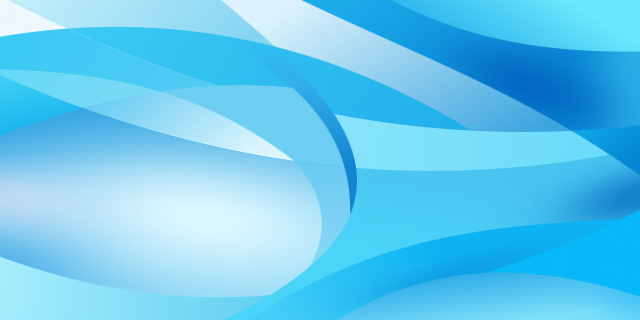
A WebGL 2 fragment shader for this background:

```glsl
#version 300 es
precision highp float;
uniform vec2 u_resolution;
out vec4 fragColor;

// Cubic through four values spaced evenly from a to b
float curve(float x, float a, float b, vec4 v) {
  float t = 3.0 * (x - a) / (b - a);
  float r = t - 1.0, s = t - 2.0, u = t - 3.0;
  return dot(v, vec4(-r * s * u / 6.0, t * s * u / 2.0, -t * r * u / 2.0, t * r * s / 6.0));
}

// Smooth coverage of the half plane d > 0
float cover(float d) {
  return clamp(0.5 + d / max(fwidth(d), 1e-5), 0.0, 1.0);
}

// Linear gradient between two points
vec3 ramp(vec2 p, vec2 a, vec2 b, vec3 from, vec3 to) {
  vec2 axis = b - a;
  return mix(from, to, clamp(dot(p - a, axis) / dot(axis, axis), 0.0, 1.0));
}

// Soft elliptical spot tilted by a vertical shear
float glow(vec2 p, vec2 center, vec2 radius, float shear) {
  vec2 q = p - center;
  q.y -= q.x * shear;
  q /= radius;
  return exp(-dot(q, q));
}

float hash(vec2 p) {
  vec3 q = fract(vec3(p.xyx) * 0.1031);
  q += dot(q, q.yzx + 33.33);
  return fract((q.x + q.y) * q.z);
}

vec3 upperBands(vec2 p, float arch, float sweep, float left) {
  const vec3 ICE = vec3(0.93, 0.97, 1.0);
  vec3 veil = ramp(p, vec2(0.06, 1.0), vec2(0.4, 0.88), vec3(0.74, 0.93, 0.98), vec3(0.52, 0.83, 0.95));
  vec3 sash = ramp(p, vec2(0.43, 0.95), vec2(0.84, 0.6), vec3(0.86, 0.95, 0.99), vec3(0.24, 0.65, 0.87));
  vec3 c = mix(sash, veil, left);
  c = mix(c, ICE, (1.0 - sweep) * (1.0 - arch) * left);
  vec3 band = ramp(p, vec2(0.0, 0.86), vec2(0.7, 0.6), vec3(0.25, 0.81, 0.96), vec3(0.13, 0.69, 0.92));
  c = mix(c, band, arch * sweep);
  vec3 under = ramp(p, vec2(0.0, 0.82), vec2(0.45, 0.65), vec3(0.23, 0.79, 0.96), vec3(0.36, 0.8, 0.95));
  vec3 ribbon = ramp(p, vec2(0.54, 0.56), vec2(0.92, 0.53), vec3(0.53, 0.89, 0.98), vec3(0.42, 0.86, 0.98));
  return mix(c, mix(ribbon, under, left), (1.0 - sweep) * max(arch, 1.0 - left));
}

// Large translucent lens on the left
vec3 lens(vec2 p, vec3 c, float dome, float inner, float low, float floorMask) {
  vec3 slice = ramp(p, vec2(0.16, 0.69), vec2(0.4, 0.53), vec3(0.42, 0.8, 0.95), vec3(0.86, 0.96, 0.99));
  vec3 thin = ramp(p, vec2(0.0, 0.78), vec2(0.2, 0.65), vec3(0.4, 0.85, 0.97), vec3(0.48, 0.85, 0.96));
  c = mix(c, vec3(0.43, 0.81, 0.95), dome);
  c = mix(c, mix(thin, slice, dome), inner);
  c = mix(c, ramp(p, vec2(0.0, 0.75), vec2(0.06, 0.6), vec3(0.24, 0.81, 0.96), vec3(0.1, 0.71, 0.93)), low);
  vec3 body = ramp(p, vec2(0.14, 0.64), vec2(0.29, 0.2), vec3(0.19, 0.64, 0.88), vec3(0.55, 0.84, 0.96));
  body = mix(body, vec3(0.25, 0.66, 0.89), 0.8 * glow(p, vec2(0.0, 0.18), vec2(0.17, 0.12), -0.4));
  body = mix(body, vec3(0.75, 0.84, 0.95), 0.9 * glow(p, vec2(0.0, 0.38), vec2(0.18, 0.1), -0.1));
  body = mix(body, vec3(0.87, 0.97, 1.0), glow(p, vec2(0.32, 0.32), vec2(0.24, 0.19), -0.25));
  vec3 rim = ramp(p, vec2(0.5, 0.5), vec2(0.49, 0.15), vec3(0.42, 0.79, 0.95), vec3(0.55, 0.85, 0.96));
  c = mix(c, mix(rim, body, inner), low * dome);
  vec3 pool = ramp(p, vec2(0.0, 0.08), vec2(0.4, 0.05), vec3(0.65, 0.93, 0.99), vec3(0.4, 0.82, 0.95));
  return mix(c, pool, floorMask);
}

// Right-hand body and the waves along its lower edge
vec3 lowerWaves(vec2 p, vec3 c, float low, float wave, float slope, float hill) {
  vec3 body = ramp(p, vec2(0.68, 0.47), vec2(0.6, 0.22), vec3(0.29, 0.77, 0.94), vec3(0.29, 0.83, 0.97));
  body = mix(body, vec3(0.07, 0.51, 0.8), glow(p, vec2(1.0, 0.39), vec2(0.12, 0.09), 0.5));
  c = mix(c, body, low);
  vec3 crest = ramp(p, vec2(0.42, 0.03), vec2(0.7, 0.2), vec3(0.27, 0.81, 0.97), vec3(0.05, 0.7, 0.95));
  crest = mix(crest, vec3(0.06, 0.59, 0.88), 0.7 * glow(p, vec2(0.71, 0.14), vec2(0.14, 0.05), 0.5));
  c = mix(c, crest, wave);
  c = mix(c, vec3(0.03, 0.72, 0.97), slope);
  vec3 mound = ramp(p, vec2(0.78, 0.15), vec2(0.82, 0.0), vec3(0.2, 0.69, 0.91), vec3(0.5, 0.88, 0.98));
  mound = mix(mound, vec3(0.2, 0.74, 0.95), 0.7 * glow(p, vec2(1.0, 0.07), vec2(0.08), -0.3));
  return mix(c, mound, hill);
}

vec3 deepCorner(vec2 p, float sweep, float cap) {
  vec3 deep = ramp(p, vec2(0.52, 0.97), vec2(0.8, 0.75), vec3(0.11, 0.67, 0.92), vec3(0.04, 0.54, 0.84));
  deep = mix(deep, vec3(0.16, 0.68, 0.9), smoothstep(0.88, 1.0, p.x));
  deep = mix(deep, vec3(0.01, 0.41, 0.76), glow(p, vec2(0.83, 0.73), vec2(0.11, 0.1), -0.6));
  vec3 wedge = ramp(p, vec2(0.9, 0.58), vec2(1.0, 0.52), vec3(0.05, 0.65, 0.91), vec3(0.02, 0.53, 0.83));
  vec3 sky = ramp(p, vec2(0.74, 0.86), vec2(0.9, 0.99), vec3(0.2, 0.73, 0.93), vec3(0.42, 0.91, 0.99));
  return mix(mix(wedge, deep, sweep), sky, cap);
}

void main() {
  vec2 p = gl_FragCoord.xy / u_resolution;

  // Boundaries of the overlapping sheets
  float arch = cover(curve(p.x, 0.0, 0.781, vec4(0.885, 0.91, 0.799, 0.536)) - p.y);
  float sweep = cover(p.y - curve(p.x, 0.0, 1.0, vec4(1.013, 0.737, 0.602, 0.609)));
  float low = cover(curve(p.x, 0.0, 1.0, vec4(0.766, 0.543, 0.466, 0.536)) - p.y);
  float left = cover(curve(p.y, 0.0, 1.0, vec4(0.349, 0.548, 0.514, 0.345)) - p.x);
  float dome = cover(curve(p.x, 0.0, 0.469, vec4(0.576, 0.677, 0.729, 0.724)) - p.y);
  float innerTop = cover(curve(p.x, 0.0, 0.46, vec4(0.784, 0.758, 0.674, 0.497)) - p.y);
  float innerSide = cover(curve(p.y, 0.141, 0.497, vec4(0.475, 0.501, 0.496, 0.46)) - p.x);
  float inner = mix(innerSide, innerTop, step(0.497, p.y));
  float floorMask = cover(curve(p.x, 0.0, 0.469, vec4(0.198, 0.109, 0.072, 0.089)) - p.y);
  float bladeEdge = cover(p.x - curve(p.y, 0.318, 0.896, vec4(0.547, 0.533, 0.469, 0.332)));
  float diagonal = cover(p.y - curve(p.x, 0.471, 1.0, vec4(1.0, 0.839, 0.669, 0.451))) * step(0.45, p.x);
  float cap = cover(p.y - curve(p.x, 0.612, 1.0, vec4(1.0, 0.897, 0.849, 0.839))) * step(0.6, p.x);
  float wave = cover(curve(p.x, 0.391, 0.977, vec4(0.0, 0.198, 0.286, 0.315)) - p.y);
  float slope = cover(curve(p.x, 0.527, 1.0, vec4(0.0, 0.099, 0.206, 0.344)) - p.y);
  float hill = cover(curve(p.x, 0.527, 1.0, vec4(0.0, 0.128, 0.142, 0.073)) - p.y);

  // Composite from back to front
  vec3 c = upperBands(p, arch, sweep, left);
  vec3 leftColor = lens(p, c, dome, inner, low, floorMask);
  leftColor = mix(leftColor, c, (1.0 - dome) * (1.0 - low) * (1.0 - inner));
  vec3 rightColor = lowerWaves(p, c, low, wave, slope, hill);
  c = mix(rightColor, leftColor, left);
  vec3 blade = ramp(p, vec2(0.48, 0.74), vec2(0.54, 0.48), vec3(0.2, 0.68, 0.92), vec3(0.08, 0.52, 0.82));
  float fade = 1.0 - smoothstep(0.7, 0.88, p.y);
  c = mix(c, blade, left * bladeEdge * fade * step(0.318, p.y));
  c = mix(c, deepCorner(p, sweep, cap), diagonal);

  // Fine dither against banding
  c += (hash(floor(p * 512.0)) - 0.5) / 255.0;
  fragColor = vec4(c, 1.0);
}
```
